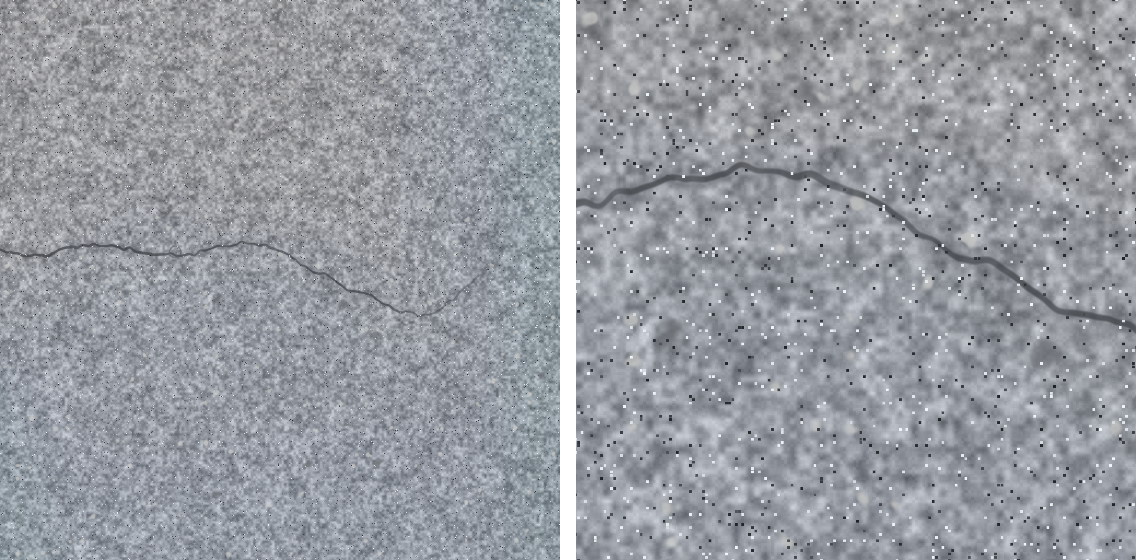
Left: the whole. Right: its middle third, enlarged.
A Shadertoy shader for this texture:

```glsl
// Weathered grey concrete with fine grain, salt-and-pepper specks and a winding crack.

const vec3 STONE_WARM = vec3(0.605, 0.608, 0.618);
const vec3 STONE_COOL = vec3(0.580, 0.608, 0.655);
const vec3 EDGE_TEAL = vec3(0.555, 0.612, 0.632);
const vec3 CRACK_COLOR = vec3(0.25, 0.26, 0.28);
const vec3 PALE_GRAIN = vec3(0.80, 0.80, 0.79);
const vec3 PIT_COLOR = vec3(0.40, 0.41, 0.43);

const float SPECK_CELLS = 512.0;   // speck cells across the canvas
const float PEPPER_SHARE = 0.021;
const float SALT_SHARE = 0.021;
const float FINE_GRAIN = 0.22;
const float MEDIUM_GRAIN = 0.19;
const float COARSE_GRAIN = 0.08;
const float JITTER = 0.05;
const float CRACK_WIDTH = 0.0021;  // half width at the left end
const float CRACK_END = 0.93;

float hash(vec2 p) {
    vec3 q = fract(vec3(p.xyx) * 0.1031);
    q += dot(q, q.yzx + 33.33);
    return fract((q.x + q.y) * q.z);
}

float noise(vec2 p) {
    vec2 cell = floor(p);
    vec2 f = fract(p);
    f = f * f * (3.0 - 2.0 * f);
    return mix(mix(hash(cell), hash(cell + vec2(1, 0)), f.x),
               mix(hash(cell + vec2(0, 1)), hash(cell + vec2(1, 1)), f.x), f.y);
}

// Slow tint: neutral at the top, bluish below, teal towards the edges
vec3 stoneTint(vec2 uv) {
    float cool = smoothstep(0.85, 0.1, uv.y + 0.25 * (noise(uv * 4.0 + 7.0) - 0.5));
    cool = max(cool * 0.8, smoothstep(0.5, 0.95, uv.x) * 0.7);
    vec3 tint = mix(STONE_WARM, STONE_COOL, cool);
    float teal = smoothstep(0.84, 1.0, uv.x) + smoothstep(0.2, 0.0, uv.x + 0.4 * uv.y);
    return mix(tint, EDGE_TEAL, min(teal, 1.0) * 0.75);
}

float grain(vec2 uv) {
    return FINE_GRAIN * (noise(uv * 235.0 + 11.3) - 0.5)
         + MEDIUM_GRAIN * (noise(uv * 125.0 + 47.1) - 0.5)
         + COARSE_GRAIN * (noise(uv * 42.0 + 83.7) - 0.5);
}

// Soft blobs scattered one per chosen cell, with ragged outlines
float blobs(vec2 uv, float cells, float share, float radius, float seed) {
    vec2 p = uv * cells;
    vec2 id = floor(p) + seed;
    vec2 center = 0.35 + 0.3 * vec2(hash(id + 3.1), hash(id + 8.7));
    float d = length(fract(p) - center) / cells;
    d += radius * 1.2 * (noise(uv * 160.0 + seed) - 0.5);
    return step(hash(id), share) * smoothstep(radius, radius * 0.2, d);
}

float crackHeight(float x) {
    float y = 0.552 + 0.010 * cos(6.2832 * (x - 0.18) / 0.25);
    y += 0.085 * smoothstep(0.74, 0.90, x) - 0.112 * smoothstep(0.49, 0.72, x);
    y += 0.016 * (noise(vec2(x * 34.0, 2.5)) - 0.5);
    return y + 0.009 * (noise(vec2(x * 95.0, 9.5)) - 0.5);
}

// Crack darkness: a thin core, a faint halo and one small loop
float crack(vec2 uv, float pixel) {
    float y = crackHeight(uv.x);
    float slope = (crackHeight(uv.x + 0.002) - crackHeight(uv.x - 0.002)) / 0.004;
    float d = abs(uv.y - y) / sqrt(1.0 + slope * slope);
    vec2 loopCenter = vec2(0.313, crackHeight(0.313) + 0.006);
    float ring = abs(length(uv - loopCenter) - 0.010 - 0.004 * (noise(uv * 90.0) - 0.5));
    float width = CRACK_WIDTH * mix(1.0, 0.55, uv.x);
    width *= 0.65 + 0.7 * noise(vec2(uv.x * 60.0, 4.5));
    float soft = max(pixel, 0.0015);
    float core = 1.0 - smoothstep(width - soft * 0.5, width + soft, d);
    float loopLine = 0.6 * (1.0 - smoothstep(0.0005, 0.0005 + soft, ring));
    float halo = 0.28 * exp(-d * d / 0.00002);
    float strength = 0.65 + 0.35 * noise(vec2(uv.x * 45.0, 6.5));
    strength *= mix(1.0, 0.65, smoothstep(0.68, 0.8, uv.x));
    strength *= 1.0 - smoothstep(CRACK_END - 0.12, CRACK_END, uv.x);
    return max(max(core, loopLine), halo) * strength;
}

void mainImage(out vec4 fragColor, in vec2 fragCoord) {
    vec2 uv = fragCoord / iResolution.y;
    float pixel = 1.0 / iResolution.y;

    // Stone surface
    vec2 speckCell = floor(uv * SPECK_CELLS);
    vec3 color = stoneTint(uv) + grain(uv);
    color += JITTER * (hash(speckCell + 301.0) - 0.5);

    // Pits and pale grains
    color = mix(color, PIT_COLOR, 0.6 * blobs(uv, 14.0, 0.13, 0.011, 21.0));
    color = mix(color, PALE_GRAIN, 0.7 * blobs(uv, 45.0, 0.10, 0.005, 57.0));

    color = mix(color, CRACK_COLOR, 0.9 * crack(uv, pixel));

    // Salt and pepper specks
    vec2 local = abs(fract(uv * SPECK_CELLS) - 0.5);
    float edge = min(0.5, 0.5 * SPECK_CELLS * pixel);
    float speck = 1.0 - smoothstep(0.5 - edge, 0.5, max(local.x, local.y));
    float pick = hash(speckCell + 131.0);
    float shade = hash(speckCell + 717.0);
    float pepper = step(pick, PEPPER_SHARE) * speck;
    float salt = step(1.0 - SALT_SHARE, pick) * speck;
    color = mix(color, vec3(0.12, 0.13, 0.15) + 0.2 * shade, pepper);
    color = mix(color, vec3(0.82, 0.84, 0.86) + 0.13 * shade, salt);

    fragColor = vec4(clamp(color, 0.0, 1.0), 1.0);
}
```
